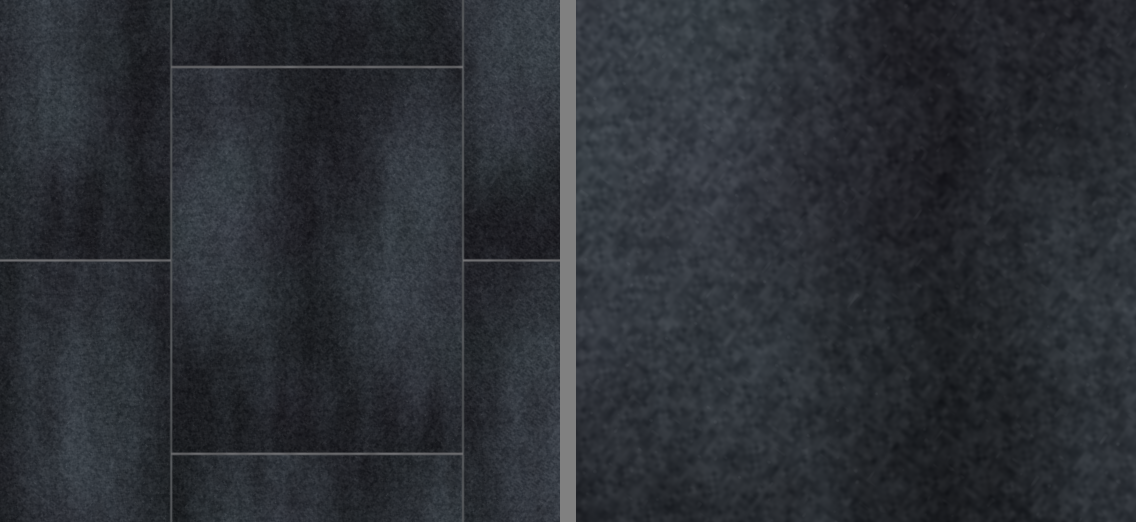
Left, the full canvas; right, a detail of the centre.
A WebGL 1 fragment shader for this texture:

```glsl
precision highp float;

uniform vec2 u_resolution;

float hash(vec2 p) {
  return fract(sin(dot(p, vec2(127.1, 311.7))) * 43758.5453);
}

float noise(vec2 p) {
  vec2 i = floor(p);
  vec2 f = fract(p);
  f = f * f * (3.0 - 2.0 * f);
  return mix(mix(hash(i), hash(i + vec2(1.0, 0.0)), f.x),
             mix(hash(i + vec2(0.0, 1.0)), hash(i + 1.0), f.x), f.y);
}

float fbm(vec2 p) {
  float sum = 0.0;
  float amplitude = 0.5;
  for (int i = 0; i < 5; i++) {
    sum += amplitude * noise(p);
    p = p * 2.03 + 19.7;
    amplitude *= 0.5;
  }
  return sum;
}

// Brightness of the slate, 0 dark to 1 pale: soft upright bands and clouds
float slateTone(vec2 uv, vec2 id, vec2 p) {
  vec2 shift = id * 17.3;
  float warp = fbm(p * vec2(7.0, 4.0) + shift) - 0.48;
  float phase = uv.x * 1.5 - 0.25 + 0.18 * (id.y - id.x);
  float bands = 0.5 + 0.5 * cos(6.2832 * (phase + 0.2 * warp));
  float envelope = smoothstep(0.05, 0.5, uv.y + 0.3 * warp)
                 * (1.0 - 0.6 * smoothstep(0.7, 1.0, uv.y));
  float streaks = fbm(p * vec2(24.0, 4.5) + shift + 5.0) - 0.48;
  float clouds = fbm(p * vec2(11.0, 8.0) + shift + 31.0) - 0.48;
  float mottle = noise(p * 48.0 + shift) + noise(p * 90.0 + shift) - 1.0;
  return 0.1 + 0.85 * bands * envelope + 0.7 * streaks + 0.65 * clouds + 0.12 * mottle;
}

// Coverage of a seam of the given half width
float seam(float dist, float halfWidth) {
  float blur = 0.0012 + 0.5 / u_resolution.y;
  return 1.0 - smoothstep(halfWidth - blur, halfWidth + blur, dist);
}

void main() {
  vec2 p = gl_FragCoord.xy / u_resolution.y;

  // Tall tiles, every other column shifted by half a tile
  vec2 tileSize = vec2(0.559, 0.741);
  vec2 grid = (p - vec2(0.328, 0.1306)) / tileSize;
  grid.y += 0.5 * mod(floor(grid.x), 2.0);
  vec2 id = floor(grid);
  vec2 uv = fract(grid);

  // Slate colour, drifting slightly between blue and green grey
  float tone = clamp(slateTone(uv, id, p), -0.05, 1.0);
  vec3 color = mix(vec3(0.116, 0.122, 0.139), vec3(0.226, 0.25, 0.279), tone);
  color += vec3(-0.004, 0.002, -0.003) * (2.0 * noise(p * 9.0 + 61.0) - 1.0);

  // Fine grain and rare pale flecks
  vec2 q = mat2(0.8, 0.6, -0.6, 0.8) * p;
  float grain = noise(q * 190.0) + noise(q * 340.0 + 7.0) - 1.0;
  color += 0.064 * grain * (0.8 + 0.25 * tone);
  color += 0.035 * smoothstep(0.82, 1.0, noise(q * 210.0 + 43.0));

  // Thin seams, the level ones a little paler
  vec2 edge = min(uv, 1.0 - uv) * tileSize;
  float wear = 0.9 + 0.2 * noise(p * 45.0);
  color = mix(color, vec3(0.33, 0.34, 0.35) * wear, seam(edge.x, 0.0019));
  color = mix(color, vec3(0.42, 0.42, 0.43) * wear, seam(edge.y, 0.0022));

  gl_FragColor = vec4(color, 1.0);
}
```
